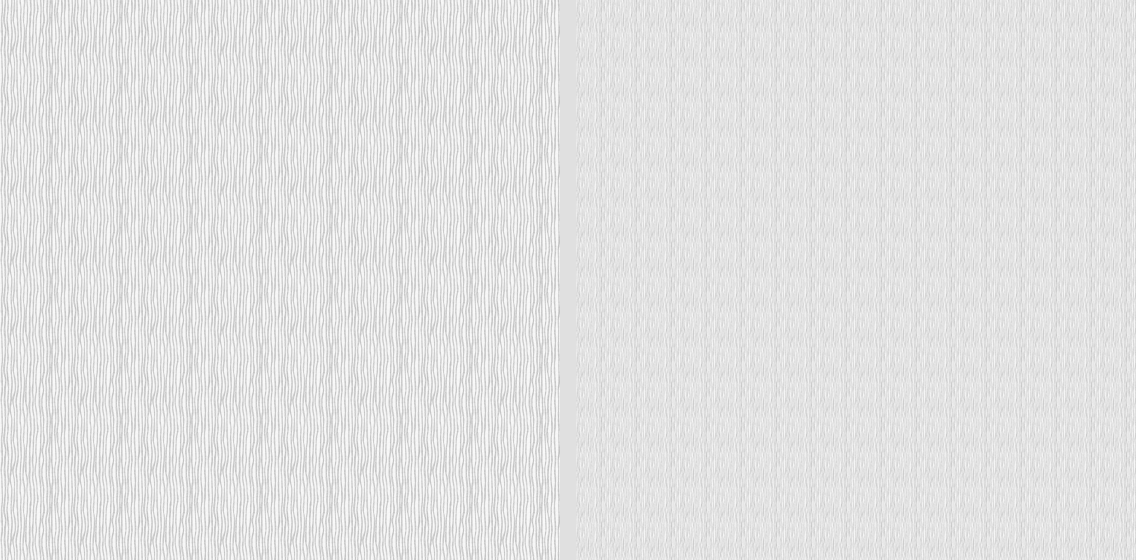
Left, the tile; right, the same tile 2 across and 2 down.
Give the GLSL for this pattern, as a Shadertoy shader.

```glsl
// Fine hand-drawn vertical pinstripes, grey on near-white, in a square repeat.
// Each line drifts and swells by noise that wraps inside the repeat, and its
// coverage is box-filtered analytically so that hairlines stay smooth.

const float REPEATS   = 8.0;    // repeats across and down
const float LINES     = 22.0;   // lines in one repeat
const float HALF_LINE = 0.235;  // half the line width, in line pitches
const float WIDTH_VAR = 0.22;   // swelling along and between lines
const float SWAY      = 0.80;   // drift shared by neighbouring lines
const float WOBBLE    = 0.50;   // drift of each single line
const float SOFTNESS  = 0.09;   // least edge blur, in line pitches
const float GRAIN     = 0.035;  // brightness of the fine mottling
const vec3  GROUND    = vec3(0.968);
const vec3  INK       = vec3(0.795);

// Integer hash of a lattice cell, from 0 to 1
float hash(vec2 cell, float seed) {
    uvec2 q = uvec2(cell);
    uint h = q.x * 1597334677u ^ q.y * 3812015801u ^ uint(seed) * 2654435769u;
    h = (h ^ (h >> 16)) * 2246822519u;
    h = (h ^ (h >> 13)) * 3266489917u;
    h ^= h >> 16;
    return float(h >> 8) / 16777216.0;
}

// Value noise that wraps after a whole number of cells, from -1 to 1
float wrapNoise(vec2 p, vec2 period, float seed) {
    vec2 cell = floor(p);
    vec2 f = p - cell;
    f = f * f * (3.0 - 2.0 * f);
    vec2 a = mod(cell, period);
    vec2 b = mod(cell + 1.0, period);
    float low  = mix(hash(a, seed), hash(vec2(b.x, a.y), seed), f.x);
    float high = mix(hash(vec2(a.x, b.y), seed), hash(b, seed), f.x);
    return 2.0 * mix(low, high, f.y) - 1.0;
}

// Centre of a numbered line at height y of the repeat
float lineCentre(float id, float y) {
    float sway = wrapNoise(vec2(id / LINES * 5.0, y * 4.0), vec2(5.0, 4.0), 1.0);
    float wobble = wrapNoise(vec2(id, y * 7.0), vec2(LINES, 7.0), 2.0);
    return id + 0.5 + 0.5 * (SWAY * sway + WOBBLE * wobble);
}

// Half width of a numbered line: its own weight, slow swelling, rough edge
float lineHalfWidth(float id, float y) {
    float weight = 2.0 * hash(vec2(mod(id, LINES), 0.0), 3.0) - 1.0;
    float swell = wrapNoise(vec2(id, y * 9.0), vec2(LINES, 9.0), 4.0);
    float rough = wrapNoise(vec2(id, y * 48.0), vec2(LINES, 48.0), 5.0);
    return HALF_LINE * (1.0 + WIDTH_VAR * (0.6 * weight + swell + 0.7 * rough));
}

// Share of the filter window around x that ink covers
float inkCoverage(float x, float y, float window) {
    float cover = 0.0;
    for (int i = -1; i <= 1; i++) {
        float id = floor(x) + float(i);
        float centre = lineCentre(id, y);
        float halfWidth = lineHalfWidth(id, y);
        float right = min(x + window, centre + halfWidth);
        float left = max(x - window, centre - halfWidth);
        cover += max(right - left, 0.0) / (2.0 * window);
    }
    return min(cover, 1.0);
}

void mainImage(out vec4 fragColor, in vec2 fragCoord) {
    vec2 tile = fract(fragCoord / iResolution.xy * REPEATS);
    float pixel = REPEATS * LINES / iResolution.x;
    float cover = inkCoverage(tile.x * LINES, tile.y, max(0.5 * pixel, SOFTNESS));

    // Fabric-like mottling, fine grain and a faint uneven inking
    float grain = wrapNoise(tile * vec2(66.0, 56.0), vec2(66.0, 56.0), 6.0);
    float inking = wrapNoise(tile * vec2(6.0, 4.0), vec2(6.0, 4.0), 7.0);
    cover *= 1.0 + 0.10 * inking;

    vec3 color = mix(GROUND, INK, cover) + GRAIN * grain * mix(0.35, 1.0, cover);
    fragColor = vec4(clamp(color, 0.0, 1.0), 1.0);
}
```
